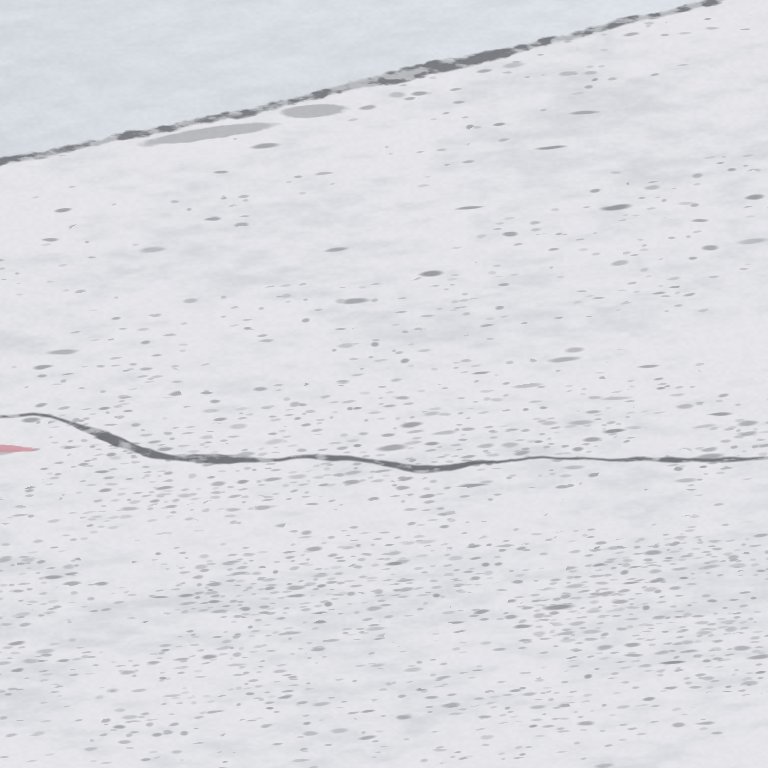
This texture is drawn by a three.js fragment shader. Its source:

```glsl
// Wind-streaked snow field with a ridge edge at the top, a dark crack and scattered flecks.
#define SNOW vec3(0.900, 0.900, 0.916)
#define SNOW_SHADE vec3(0.825, 0.835, 0.855)
#define FAR_SNOW vec3(0.838, 0.858, 0.882)
#define GREY vec3(0.690, 0.700, 0.715)
#define DARK vec3(0.420, 0.425, 0.445)
#define BLUSH vec3(0.800, 0.570, 0.600)
#define TILT 0.07
#define SOFT 0.0018

varying vec2 vUv;

float hash(vec2 p) {
  vec3 q = fract(vec3(p.xyx) * 0.1031);
  q += dot(q, q.yzx + 33.33);
  return fract((q.x + q.y) * q.z);
}

float noise(vec2 p) {
  vec2 i = floor(p), f = fract(p);
  f = f * f * (3.0 - 2.0 * f);
  return mix(mix(hash(i), hash(i + vec2(1.0, 0.0)), f.x),
             mix(hash(i + vec2(0.0, 1.0)), hash(i + 1.0), f.x), f.y);
}

float fbm(vec2 p) {
  float sum = 0.0, gain = 0.5;
  for (int i = 0; i < 4; i++) {
    sum += gain * noise(p);
    p = p * 2.03 + 17.3;
    gain *= 0.5;
  }
  return sum / 0.9375;
}

// Bell-shaped bump along one axis
float bump(float x, float center, float width) {
  float d = (x - center) / width;
  return exp(-d * d);
}

// Ragged, tapered patch lying along the wind
float patchMask(vec2 p, vec2 center, vec2 radius, float slope) {
  vec2 d = p - center;
  d.y -= slope * d.x;
  float r = length(d / radius) + 0.5 * (fbm(p * vec2(45.0, 120.0)) - 0.5);
  return 1.0 - smoothstep(0.78, 1.08, r);
}

// One layer of short slanted flecks, at most one per grid cell
float flecks(vec2 p, vec2 grid, float chance, float seed) {
  vec2 g = p * grid;
  g.x += 7.31 * hash(vec2(floor(g.y), seed));
  vec2 cell = floor(g), f = fract(g);
  vec2 id = cell + seed * 19.0;
  vec2 center = vec2(0.42 + 0.16 * hash(id), 0.38 + 0.24 * hash(id + 5.7));
  vec2 radius = vec2(0.16 + 0.24 * hash(id + 11.3), 0.16 + 0.16 * hash(id + 23.9));
  vec2 d = f - center;
  d.y -= 0.3 * (hash(id + 41.0) - 0.3) * d.x;
  d.y += 0.12 * (noise(g * 3.0) - 0.5);
  float shape = 1.0 - smoothstep(0.45, 1.15, length(d / radius));
  return shape * step(hash(id + 31.1), chance) * (0.35 + 0.65 * hash(id + 53.0));
}

// Height of the ridge edge and of the crack at x
float ridgeLine(float x) {
  return 0.79 + 0.2 * x + 0.03 * x * x + 0.008 * (fbm(vec2(x * 28.0, 3.0)) - 0.5);
}

float crackLine(float x) {
  float bend = 0.056 * (1.0 - smoothstep(0.04, 0.23, x)) - 0.013 * bump(x, 0.56, 0.07);
  return 0.403 + bend + 0.009 * (fbm(vec2(x * 20.0, 8.0)) - 0.5);
}

void main() {
  vec2 p = vUv;
  vec2 wind = vec2(p.x, p.y - TILT * p.x);

  // Snow tone: broad drifts, streaks and fine grain
  float drift = fbm(wind * vec2(4.0, 11.0));
  float streak = fbm(wind * vec2(24.0, 85.0) + 9.0);
  float grain = noise(p * vec2(190.0, 290.0)) - 0.5;
  float shade = smoothstep(0.48, 0.95, 0.45 * drift + 0.55 * streak + 0.07);
  vec3 color = mix(SNOW, SNOW_SHADE, shade);

  // Flecks, denser below the crack
  float band = bump(p.y, 0.27, 0.17);
  float clump = smoothstep(0.3, 0.7, fbm(wind * vec2(6.0, 14.0) + 31.0));
  float density = clump * (0.12 + 0.5 * band);
  float marks = 0.0;
  for (int i = 0; i < 3; i++) {
    float k = float(i);
    vec2 grid = vec2(28.0, 84.0) * (1.0 + 0.38 * k);
    marks = max(marks, flecks(wind + 0.137 * k, grid, density, k + 1.0) * (0.6 - 0.1 * k));
  }
  float track = bump(p.y, 0.44 + 0.07 * (p.x - 0.75), 0.05) * smoothstep(0.4, 0.8, p.x);
  marks = max(marks, 0.75 * flecks(wind, vec2(17.0, 72.0), 0.03 + 0.28 * track, 7.0));
  color = mix(color, DARK, marks * 0.85);

  // Far snow beyond the ridge, bluer and lighter to the right
  float above = p.y - ridgeLine(p.x);
  vec3 far = FAR_SNOW + 0.022 * p.x + 0.055 * (0.5 - streak) + 0.03 * (0.5 - drift);
  color = mix(color, far, smoothstep(-SOFT, SOFT, above));

  // Bare patches under the ridge and a faint blush at the left
  float bare = max(patchMask(p, vec2(0.41, 0.856), vec2(0.045, 0.009), 0.08),
                   patchMask(p, vec2(0.27, 0.826), vec2(0.095, 0.008), 0.14));
  color = mix(color, GREY, 0.85 * bare);
  color = mix(color, BLUSH, 0.8 * patchMask(p, vec2(0.008, 0.416), vec2(0.035, 0.005), -0.05));

  // Crumbling ridge edge
  float crumble = fbm(p * vec2(55.0, 150.0) + 4.0);
  float rim = 0.0035 + 0.004 * bump(p.x, 0.54, 0.09) + 0.006 * (crumble - 0.45);
  float ridge = 1.0 - smoothstep(rim - SOFT, rim + 1.5 * SOFT, abs(above + 0.002));
  color = mix(color, mix(GREY, DARK, smoothstep(0.35, 0.65, crumble)), ridge * 0.85);

  // Crack, swelling into broken hollows at the left
  float hollow = 0.007 * bump(p.x, 0.16, 0.045) + 0.006 * bump(p.x, 0.29, 0.04);
  float girth = 0.0012 + hollow + 0.0032 * bump(p.x, 0.56, 0.055)
              + 0.0015 * bump(p.x, 0.44, 0.05) + 0.0013 * smoothstep(0.7, 0.88, p.x);
  girth *= 0.55 + 0.9 * noise(vec2(p.x * 40.0, 2.0));
  float gap = abs(p.y - crackLine(p.x) + 0.5 * hollow * (crumble - 0.5));
  float crack = 1.0 - smoothstep(girth - SOFT, girth + SOFT, gap);
  float tone = smoothstep(0.25, 0.6, crumble + 0.12 * smoothstep(0.3, 0.5, p.x));
  color = mix(color, mix(GREY, DARK, tone), crack * 0.92);

  gl_FragColor = vec4(color + 0.018 * grain, 1.0);
}
```
